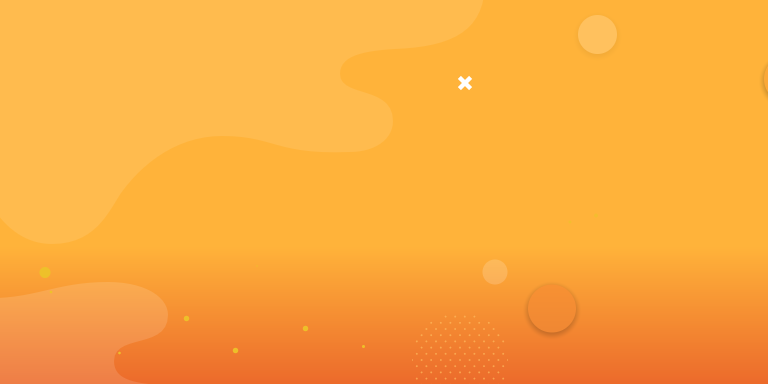
Write a Shadertoy shader that draws this background.

```glsl
float pixel; // size of one pixel in design units

float cover(float d) { return clamp(0.5 - d / pixel, 0.0, 1.0); }

float disc(vec2 p, vec2 center, float radius) {
    return length(p - center) - radius;
}

// Adds a cubic edge to a region: x is squared distance, y is the side sign
void addCurve(inout vec2 region, vec2 p, vec2 a, vec2 b, vec2 c, vec2 d) {
    vec2 start = a;
    for (int i = 1; i <= 14; i++) {
        float t = float(i) / 14.0, s = 1.0 - t;
        vec2 end = s * s * s * a + 3.0 * s * s * t * b + 3.0 * s * t * t * c + t * t * t * d;
        vec2 edge = end - start, rel = p - start;
        vec2 gap = rel - edge * clamp(dot(rel, edge) / dot(edge, edge), 0.0, 1.0);
        region.x = min(region.x, dot(gap, gap));
        // Count crossings of a ray heading right
        if ((start.y > p.y) != (end.y > p.y) && rel.x < edge.x * rel.y / edge.y)
            region.y = -region.y;
        start = end;
    }
}

float upperWave(vec2 p) {
    vec2 r = vec2(1e6, 1.0);
    addCurve(r, p, vec2(484, -4), vec2(478, 35), vec2(445, 47), vec2(395, 49));
    addCurve(r, p, vec2(395, 49), vec2(362, 51), vec2(340, 56), vec2(340, 74));
    addCurve(r, p, vec2(340, 74), vec2(340, 98), vec2(393, 85), vec2(393, 121));
    addCurve(r, p, vec2(393, 121), vec2(393, 140), vec2(374, 152), vec2(350, 152));
    addCurve(r, p, vec2(350, 152), vec2(275, 155), vec2(275, 136), vec2(222, 136));
    addCurve(r, p, vec2(222, 136), vec2(180, 136), vec2(145, 160), vec2(121, 193));
    addCurve(r, p, vec2(121, 193), vec2(108, 213), vec2(95, 244), vec2(52, 244));
    addCurve(r, p, vec2(52, 244), vec2(30, 244), vec2(12, 233), vec2(-2, 215));
    return sqrt(r.x) * r.y;
}

float lowerWave(vec2 p) {
    vec2 r = vec2(1e6, 1.0);
    addCurve(r, p, vec2(-2, 298), vec2(40, 296), vec2(60, 282), vec2(108, 282));
    addCurve(r, p, vec2(108, 282), vec2(145, 282), vec2(168, 297), vec2(168, 315));
    addCurve(r, p, vec2(168, 315), vec2(168, 350), vec2(114, 333), vec2(114, 361));
    addCurve(r, p, vec2(114, 361), vec2(114, 378), vec2(130, 383), vec2(160, 385));
    return sqrt(r.x) * r.y;
}

// Staggered dot lattice
float dotLattice(vec2 p) {
    vec2 cell = vec2(9.6, 12.4);
    vec2 even = mod(p, cell) - 0.5 * cell;
    vec2 odd = mod(p + 0.5 * cell, cell) - 0.5 * cell;
    return min(length(even), length(odd)) - 0.9;
}

// Disc with a soft shadow falling below it
void raisedDisc(inout vec3 color, vec2 p, vec2 center, float radius, vec3 fill, float shade) {
    float shadow = 1.0 - smoothstep(-4.0, 6.0, disc(p, center + vec2(0, 2), radius));
    color *= 1.0 - shade * shadow;
    color = mix(color, fill, cover(disc(p, center, radius)));
}

void mainImage(out vec4 fragColor, in vec2 fragCoord) {
    // Design space: 384 units tall, y pointing down
    pixel = 384.0 / iResolution.y;
    vec2 p = vec2(fragCoord.x, iResolution.y - fragCoord.y) * pixel;
    vec3 amber = vec3(1.0, 0.702, 0.227);
    vec3 white = vec3(1.0);

    // Flat sky fading to deep orange
    vec3 color = mix(amber, vec3(0.925, 0.42, 0.17), clamp((p.y - 246.0) / 136.0, 0.0, 1.0));

    // Translucent waves
    color = mix(color, white, 0.1 * cover(upperWave(p)));
    color = mix(color, white, 0.13 * cover(lowerWave(p)));

    // Halftone ball
    float ball = max(dotLattice(p - vec2(460, 360)), disc(p, vec2(460, 360), 48.0));
    color = mix(color, vec3(1.0, 0.75, 0.38), 0.65 * cover(ball));

    // Floating discs
    raisedDisc(color, p, vec2(597.5, 34.5), 19.5, vec3(1.0, 0.755, 0.37), 0.05);
    raisedDisc(color, p, vec2(788, 79), 24.0, vec3(0.98, 0.66, 0.22), 0.22);
    vec3 orange = mix(vec3(0.97, 0.57, 0.2), vec3(0.94, 0.53, 0.2), clamp((p.y - 284.0) / 48.0, 0.0, 1.0));
    raisedDisc(color, p, vec2(552, 308.5), 24.0, orange, 0.2);
    color = mix(color, white, 0.17 * cover(disc(p, vec2(495, 272), 12.5)));

    // Scattered specks: position and radius
    vec3 specks[10] = vec3[10](
        vec3(45, 272.5, 5.5), vec3(186.5, 318.5, 2.7), vec3(235.5, 350.5, 2.7),
        vec3(305.5, 328.5, 2.7), vec3(363.5, 346.5, 1.5), vec3(119.5, 353, 1.3),
        vec3(51, 292, 1.3), vec3(596, 215.5, 2.0), vec3(570, 222, 1.5), vec3(257, 266, 0.8));
    for (int i = 0; i < 10; i++) {
        float strength = i < 7 ? 0.95 : 0.6;
        color = mix(color, vec3(0.93, 0.76, 0.16), strength * cover(disc(p, specks[i].xy, specks[i].z)));
    }

    // Diagonal cross
    vec2 q = p - vec2(465, 83);
    q = abs(vec2(q.x + q.y, q.x - q.y)) * 0.7071;
    float bars = max(min(q.x, q.y) - 2.2, max(q.x, q.y) - 8.0);
    color = mix(color, white, cover(bars));

    fragColor = vec4(color, 1.0);
}
```
